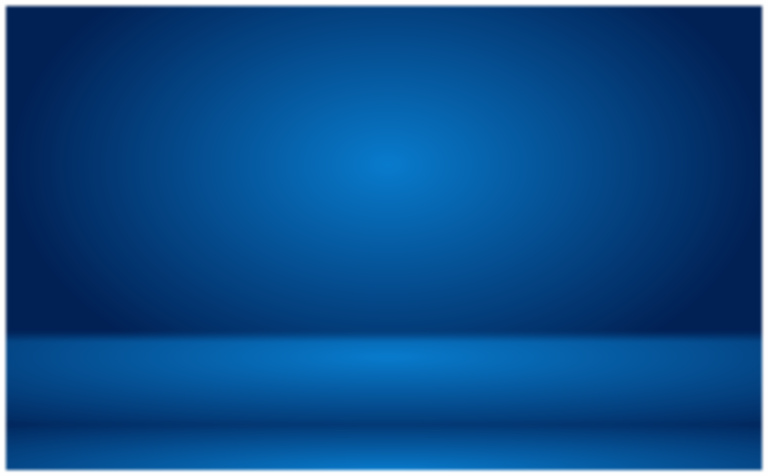
Write a WebGL 1 fragment shader that draws this background.

```glsl
precision highp float;
// Blue studio backdrop: a glowing wall above two lit floor steps, in a soft white frame.

uniform vec2 u_resolution;

#define DEEP_BLUE vec3(0.004, 0.130, 0.335)
#define BRIGHT_BLUE vec3(0.031, 0.482, 0.800)
#define FRAME_WHITE vec3(0.995)
#define CENTER_X 0.505
#define HORIZON 0.293
#define HORIZON_BLUR 0.016
#define STEP_EDGE 0.108
#define STEP_BLUR 0.012
#define FRAME_WIDTH 0.0125
#define FRAME_BLUR 0.0065

// Elliptical light falling off evenly from its centre to its radius.
vec3 glow(vec2 uv, float centerY, vec2 radius) {
  float dist = length((uv - vec2(CENTER_X, centerY)) / radius);
  return mix(BRIGHT_BLUE, DEEP_BLUE, min(dist, 1.0));
}

float softStep(float edge, float blur, float x) {
  return smoothstep(edge - blur, edge + blur, x);
}

void main() {
  vec2 uv = gl_FragCoord.xy / u_resolution;

  // Wall and floor lights
  vec3 wall = glow(uv, 0.654, vec2(0.49, 0.50));
  vec3 upperFloor = glow(uv, 0.250, vec2(0.85, 0.20));
  vec3 lowerFloor = glow(uv, 0.010, vec2(0.85, 0.135));

  // Stack the surfaces from bottom to top
  vec3 color = mix(lowerFloor, upperFloor, softStep(STEP_EDGE, STEP_BLUR, uv.y));
  color = mix(color, wall, softStep(HORIZON, HORIZON_BLUR, uv.y));

  // Feathered frame, equally wide on all sides
  vec2 inset = min(uv, 1.0 - uv) * u_resolution / u_resolution.y;
  float inside = softStep(FRAME_WIDTH, FRAME_BLUR, inset.x)
               * softStep(FRAME_WIDTH, FRAME_BLUR, inset.y);
  gl_FragColor = vec4(mix(FRAME_WHITE, color, inside), 1.0);
}
```
